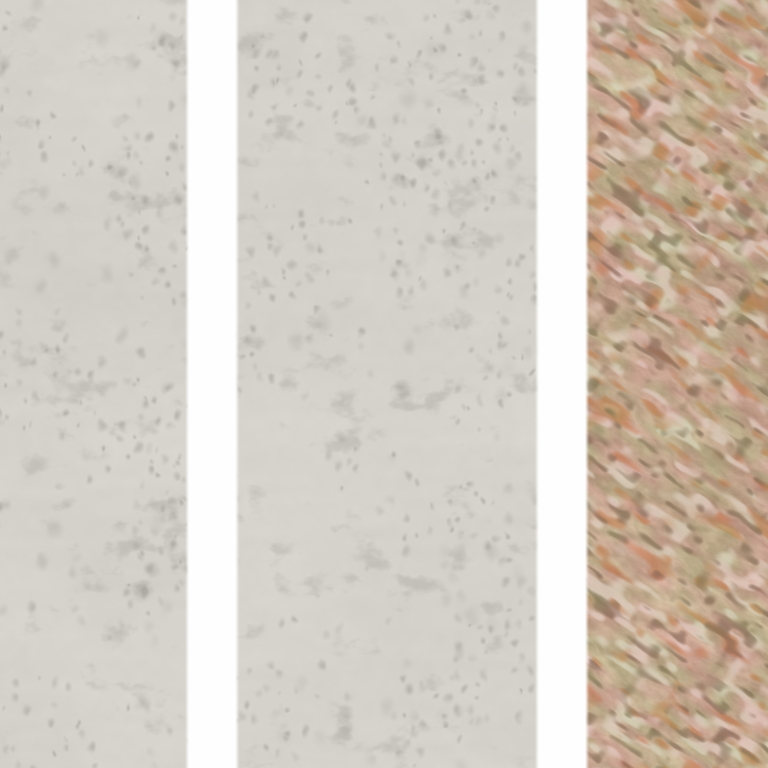
A Shadertoy shader for this texture:

```glsl
// Vertical panels of pale concrete and tan granite, parted by white joints.

const float PERIOD = 0.4555;       // panel plus joint
const float PANEL_WIDTH = 0.3900;
const float FIRST_EDGE = 0.3090;   // left edge of the middle panel
const float EDGE_SOFTNESS = 0.0035;

const vec3 JOINT = vec3(0.995);
const vec3 CONCRETE = vec3(0.832, 0.822, 0.797);
const vec3 STAIN = vec3(0.60, 0.59, 0.555);
const vec3 GRANITE = vec3(0.755, 0.650, 0.550);
const vec3 RUST = vec3(0.74, 0.47, 0.28);
const vec3 CREAM = vec3(0.87, 0.81, 0.75);
const vec3 SHADOW = vec3(0.50, 0.41, 0.32);

float hash(vec2 p) {
    return fract(sin(dot(p, vec2(127.1, 311.7))) * 43758.5453);
}

float noise(vec2 p) {
    vec2 cell = floor(p), f = fract(p);
    f = f * f * (3.0 - 2.0 * f);
    float low = mix(hash(cell), hash(cell + vec2(1, 0)), f.x);
    float high = mix(hash(cell + vec2(0, 1)), hash(cell + vec2(1, 1)), f.x);
    return mix(low, high, f.y);
}

float fbm(vec2 p) {
    float sum = 0.0, weight = 0.5;
    for (int i = 0; i < 4; i++) {
        sum += weight * noise(p);
        p = mat2(0.8, 0.6, -0.6, 0.8) * p * 2.03 + 7.3;
        weight *= 0.5;
    }
    return sum / 0.9375;
}

// Soft round specks, one at most per cell, gathered into clusters.
float specks(vec2 p, float scale, float density) {
    p *= scale;
    vec2 base = floor(p);
    float mask = 0.0;
    for (int y = -1; y <= 1; y++)
    for (int x = -1; x <= 1; x++) {
        vec2 cell = base + vec2(x, y);
        vec2 center = cell + vec2(hash(cell + 3.1), hash(cell + 8.7));
        float radius = mix(0.22, 0.55, hash(cell + 15.3));
        float cluster = smoothstep(0.35, 0.85, noise(cell * 0.21 + 4.0));
        float present = step(hash(cell + 21.9), density * cluster);
        float spot = 1.0 - smoothstep(0.0, radius, length((p - center) * vec2(1.0, 0.8)));
        mask = max(mask, spot * present * mix(0.3, 1.0, hash(cell + 33.7)));
    }
    return mask;
}

vec3 concrete(vec2 p) {
    float clouds = fbm(p * vec2(5.0, 7.0)) - 0.5;
    float streaks = noise(p * vec2(9.0, 75.0)) - 0.5;
    float grit = fbm(p * 65.0) - 0.5;
    vec3 color = CONCRETE + 0.035 * clouds + 0.010 * streaks + 0.018 * grit;
    float smudge = smoothstep(0.60, 0.85, fbm(p * vec2(26.0, 38.0) + 11.0));
    vec2 warped = p + 0.006 * vec2(noise(p * 90.0), noise(p * 90.0 + 40.0));
    float stain = 0.30 * smudge + 0.50 * specks(warped, 60.0, 0.55)
                + 0.28 * specks(warped + 2.7, 34.0, 0.35);
    return mix(color, STAIN, min(stain, 0.65));
}

vec3 granite(vec2 p) {
    // Grains are stretched along a falling diagonal.
    vec2 grain = vec2(dot(p, vec2(0.82, -0.57)), dot(p, vec2(0.57, 0.82)));
    grain += 0.006 * vec2(noise(p * 40.0), noise(p * 40.0 + 17.0));
    vec2 q = grain * vec2(48.0, 100.0);
    float patches = fbm(p * 9.0 + 5.0) - 0.5;
    float tone = fbm(q + 31.0) - 0.5;
    vec3 color = GRANITE + 0.10 * patches + 0.20 * tone;
    color = mix(color, CREAM, 0.75 * smoothstep(0.50, 0.85, noise(q * 0.9 + 60.0)));
    color = mix(color, RUST, 0.60 * smoothstep(0.60, 0.95, noise(q * 0.8 + 90.0)));
    color = mix(color, SHADOW, 0.65 * smoothstep(0.58, 0.95, noise(q * 1.1 + 130.0)));
    // Small shifts between pink, olive and grey.
    float tint = noise(q * 0.7 + 170.0) - 0.5;
    return color + tint * vec3(0.06, -0.05, 0.03);
}

// Coverage of a panel spanning 0..PANEL_WIDTH.
float panelMask(float x, float softness) {
    float inside = 0.5 * PANEL_WIDTH - abs(x - 0.5 * PANEL_WIDTH);
    return smoothstep(-softness, softness, inside);
}

void mainImage(out vec4 fragColor, in vec2 fragCoord) {
    vec2 uv = fragCoord / iResolution.xy;
    float softness = max(EDGE_SOFTNESS, 1.0 / iResolution.x);

    // Shift by half a joint so soft edges stay within one repeat.
    float halfJoint = 0.5 * (PERIOD - PANEL_WIDTH);
    float shifted = (uv.x - FIRST_EDGE + halfJoint) / PERIOD;
    float index = floor(shifted);
    float x = fract(shifted) * PERIOD - halfJoint;

    // Every third panel is granite; each has its own surface.
    vec2 surface = vec2(x, uv.y) + vec2(index + 2.0, 0.0) * 3.7;
    bool isGranite = mod(index, 3.0) == 1.0;
    vec3 panel = isGranite ? granite(surface) : concrete(surface);

    fragColor = vec4(mix(JOINT, panel, panelMask(x, softness)), 1.0);
}
```
